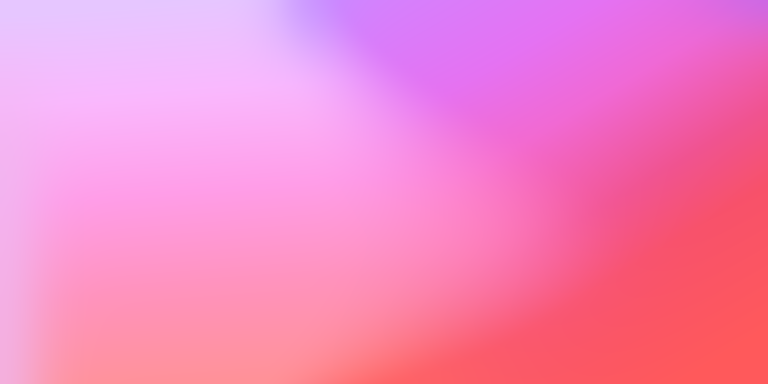
A Shadertoy shader for this background:

```glsl
// A soft two-sided gradient: a pale lilac-to-peach veil on the left and a
// violet-to-coral sweep on the right, blended along a curved, blurred seam.
// Gaussian glows warm the seam and tint the left rim, seam top and right corner.

const float PI = 3.14159265;

// Pale side, from top to bottom
const vec3 PALE_LILAC = vec3(0.900, 0.778, 1.000);
const vec3 PALE_ORCHID = vec3(0.978, 0.722, 0.994);
const vec3 PALE_PINK = vec3(1.000, 0.615, 0.908);
const vec3 PALE_ROSE = vec3(1.000, 0.575, 0.740);
const vec3 PALE_PEACH = vec3(1.000, 0.570, 0.595);

// Vivid side, along the diagonal
const vec3 VIOLET = vec3(0.820, 0.518, 1.000);
const vec3 ORCHID = vec3(0.895, 0.447, 0.953);
const vec3 MAGENTA = vec3(0.940, 0.410, 0.835);
const vec3 CRIMSON = vec3(0.940, 0.325, 0.565);
const vec3 RED = vec3(0.970, 0.318, 0.415);
const vec3 CORAL = vec3(1.000, 0.350, 0.355);

// Glows
const vec3 RIM_LILAC = vec3(0.940, 0.725, 0.945);
const vec3 SEAM_BLUE = vec3(0.740, 0.560, 1.000);
const vec3 SEAM_PINK = vec3(1.000, 0.435, 0.720);
const vec3 FLOOR_CORAL = vec3(1.000, 0.395, 0.395);
const vec3 CORNER_VIOLET = vec3(0.750, 0.410, 0.920);

// Shape of the seam and slope of the two sweeps
const float SEAM_X = 0.400;
const float SEAM_DRIFT = 0.03;
const float SEAM_BULGE = 0.20;
const float SEAM_BEND = 1.5;
const float SEAM_BLUR = 0.048;
const float SEAM_BULGE_BLUR = 0.13;
const float SEAM_DEPTH_BLUR = 0.05;
const float PALE_TILT = 0.15;
const float VIVID_TILT = 1.2;

// Moves from one colour to the next between two stops.
vec3 blendStop(vec3 from, vec3 to, float start, float end, float t) {
    return mix(from, to, clamp((t - start) / (end - start), 0.0, 1.0));
}

vec3 paleSide(float t) {
    vec3 color = blendStop(PALE_LILAC, PALE_ORCHID, 0.0, 0.24, t);
    color = blendStop(color, PALE_PINK, 0.24, 0.5, t);
    color = blendStop(color, PALE_ROSE, 0.5, 0.75, t);
    return blendStop(color, PALE_PEACH, 0.75, 1.0, t);
}

vec3 vividSide(float t) {
    vec3 color = blendStop(VIOLET, ORCHID, -0.2, 0.22, t);
    color = blendStop(color, MAGENTA, 0.22, 0.47, t);
    color = blendStop(color, CRIMSON, 0.47, 0.76, t);
    color = blendStop(color, RED, 0.76, 0.96, t);
    return blendStop(color, CORAL, 0.96, 1.35, t);
}

// Elliptical falloff around a centre.
float glow(vec2 p, vec2 center, vec2 radius) {
    vec2 q = (p - center) / radius;
    return exp(-dot(q, q));
}

void mainImage(out vec4 fragColor, in vec2 fragCoord) {
    vec2 p = fragCoord / iResolution.xy;
    float depth = 1.0 - p.y;

    // Both colour fields
    vec3 pale = paleSide(depth + PALE_TILT * (p.x - 0.25));
    vec3 vivid = vividSide(depth + VIVID_TILT * (p.x - 0.6));

    // Lilac haze along the left rim
    float rim = exp(-pow(p.x / 0.062, 2.0)) * smoothstep(0.0, 0.5, depth);
    pale = mix(pale, RIM_LILAC, 0.75 * rim);

    // Warm light on the vivid side of the seam
    vivid = mix(vivid, SEAM_PINK, 0.75 * glow(p, vec2(0.58, 0.40), vec2(0.17, 0.22)));
    vivid = mix(vivid, FLOOR_CORAL, 0.95 * glow(p, vec2(0.47, 0.0), vec2(0.20, 0.22)));

    // Curved seam, softest where it bulges
    float bulge = sin(PI * pow(depth, SEAM_BEND));
    float seam = SEAM_X + SEAM_DRIFT * depth + SEAM_BULGE * bulge;
    float blur = SEAM_BLUR + SEAM_BULGE_BLUR * bulge + SEAM_DEPTH_BLUR * depth;
    vec3 color = mix(pale, vivid, smoothstep(seam - blur, seam + blur, p.x));

    // Cool glows at the top
    color = mix(color, SEAM_BLUE, 0.5 * glow(p, vec2(0.40, 1.0), vec2(0.055, 0.15)));
    color = mix(color, CORNER_VIOLET, 0.75 * glow(p, vec2(1.02, 1.02), vec2(0.11, 0.11)));

    fragColor = vec4(color, 1.0);
}
```
